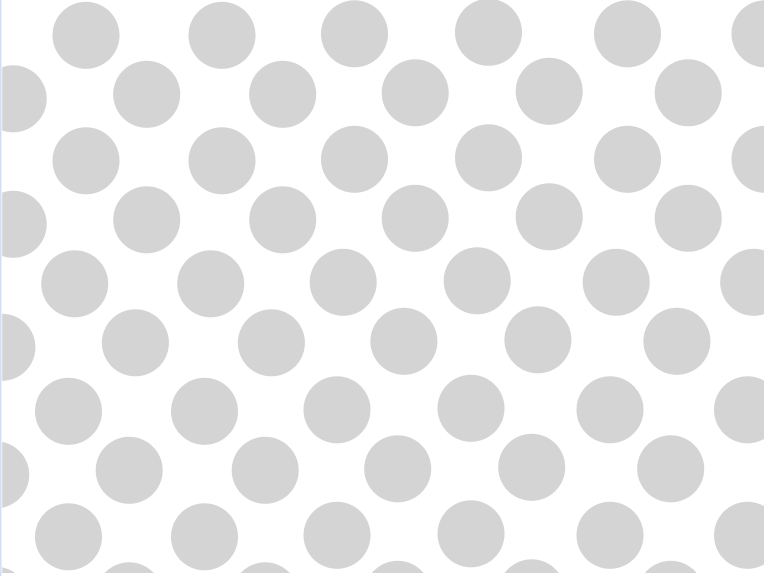
This pattern is drawn by a Shadertoy shader. Its source:

```glsl
const float UNITS = 576.0;                   // design units per canvas height
const vec2 FIRST_DOT = vec2(86.0, 35.3);     // from the upper left corner
const vec2 PITCH = vec2(135.8, 125.5);
const vec2 PARTNER = vec2(60.7, 59.0);       // step to the second dot of a pair
const float RADIUS = 33.5;
const int COLUMNS = 7;
const int ROWS = 5;

// Uneven spacing of columns (the first one starts off canvas) and rows
const float COLUMN_DX[COLUMNS] = float[](2.3, 0.0, 0.2, -3.1, -4.9, -1.7, 0.0);
const float COLUMN_DY[COLUMNS] = float[](4.5, 0.0, 0.0, -1.5, -3.0, -1.5, -1.5);
const float ROW_DX[ROWS] = float[](0.0, 0.0, -11.3, -17.5, -17.5);
const float ROW_DY[ROWS] = float[](0.0, 0.0, -2.5, -0.5, -0.5);

// Printed area: left, right and bottom limits
const float PRINT_LEFT = 2.2;
const float PRINT_RIGHT = 764.0;
const float PRINT_BOTTOM = 573.0;
const float EDGE_LINE_WIDTH = 1.5;

const vec3 PAPER = vec3(1.0);
const vec3 DOT_GREY = vec3(0.83);
const vec3 EDGE_BLUE = vec3(0.81, 0.87, 0.98);

float coverage(float dist, float pixel) {
    return clamp(0.5 - dist / pixel, 0.0, 1.0);
}

// Signed distance to the nearest dot of the staggered lattice
float dotLattice(vec2 p) {
    float nearest = UNITS;
    for (int row = 0; row < ROWS; row++) {
        for (int col = 0; col < COLUMNS; col++) {
            vec2 center = FIRST_DOT + PITCH * vec2(float(col - 1), float(row));
            center += vec2(COLUMN_DX[col] + ROW_DX[row], COLUMN_DY[col] + ROW_DY[row]);
            float pairDist = min(length(p - center), length(p - center - PARTNER));
            nearest = min(nearest, pairDist - RADIUS);
        }
    }
    return nearest;
}

// Signed distance to the printed area, open at the top
float printArea(vec2 p) {
    return max(max(PRINT_LEFT - p.x, p.x - PRINT_RIGHT), p.y - PRINT_BOTTOM);
}

void mainImage(out vec4 fragColor, in vec2 fragCoord) {
    float pixel = UNITS / iResolution.y;
    vec2 p = vec2(fragCoord.x, iResolution.y - fragCoord.y) * pixel;

    // Dots clipped to the printed area
    float dots = coverage(max(dotLattice(p), printArea(p)), pixel);
    vec3 color = mix(PAPER, DOT_GREY, dots);

    // Thin pale line along the left border
    color = mix(color, EDGE_BLUE, coverage(p.x - EDGE_LINE_WIDTH, pixel));

    fragColor = vec4(color, 1.0);
}
```
